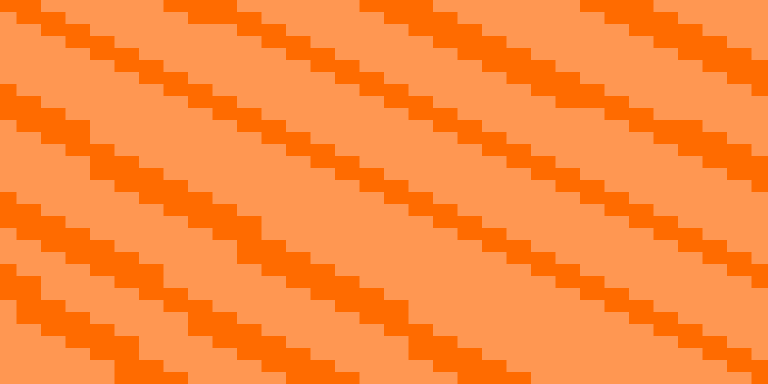
Reproduce this pattern procedurally as a Shadertoy shader.

```glsl
// Each band: upper offset, lower offset (in rows below the diagonal), drift per column
const vec3 BANDS[7] = vec3[7](
    vec3(-25.5, -22.5, 0.0),
    vec3(-15.63, -12.83, -0.05),
    vec3(-8.2, -5.83, -0.02),
    vec3(-0.5, 1.5, 0.0),
    vec3(7.37, 10.41, 0.16),
    vec3(16.35, 19.25, 0.1),
    vec3(22.55, 25.8, 0.25));

// 1 inside a stepped diagonal band, 0 between bands
float steppedBands(vec2 p) {
    float column = floor(p.x / 0.0638 + 0.327);
    float row = floor((1.0 - p.y) * 32.0);
    float diagonal = row - column;
    float inside = 0.0;
    for (int i = 0; i < 7; i++) {
        vec2 edges = floor(BANDS[i].xy + BANDS[i].z * column);
        inside = max(inside, step(edges.x, diagonal) * step(diagonal + 0.5, edges.y));
    }
    return inside;
}

void mainImage(out vec4 fragColor, in vec2 fragCoord) {
    // Average a grid of samples to smooth the cell edges
    float coverage = 0.0;
    for (int i = 0; i < 16; i++) {
        vec2 offset = (vec2(i % 4, i / 4) + 0.5) / 4.0 - 0.5;
        coverage += steppedBands((fragCoord + offset) / iResolution.y) / 16.0;
    }

    vec3 paleOrange = vec3(1.0, 0.592, 0.322);
    vec3 deepOrange = vec3(1.0, 0.42, 0.0);
    fragColor = vec4(mix(paleOrange, deepOrange, coverage), 1.0);
}
```
